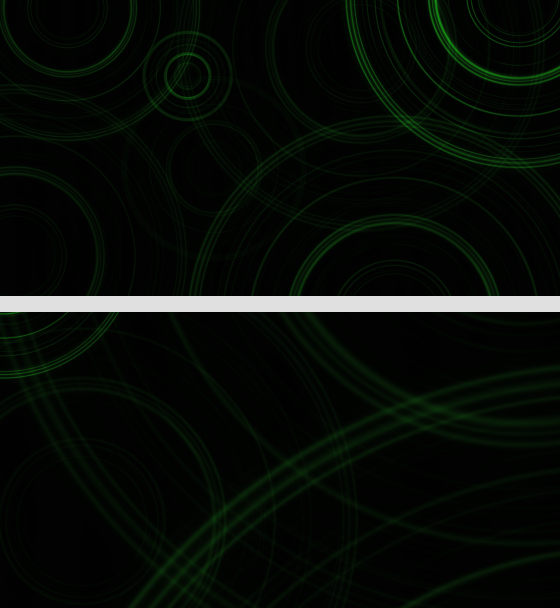
Top, the full canvas; bottom, a detail of the centre.
Give the GLSL for this background, as a Shadertoy shader.

```glsl
// Overlapping rosettes of thin green concentric rings on near-black.
// All rosettes share one radial profile of main rings; hashed cells add
// fine broken arcs, and layered sines vary the light around each circle.

const int ROSETTES = 7;
const int RINGS = 13;

// Centre x, centre y, outer radius (canvas heights), brightness
const vec4 rosettes[ROSETTES] = vec4[](
    vec4(1.752, 1.017, 0.584, 1.00),
    vec4(1.332, -0.089, 0.698, 0.40),
    vec4(0.228, 0.973, 0.448, 0.40),
    vec4(0.050, 0.134, 0.580, 0.24),
    vec4(0.634, 0.743, 0.151, 0.85),
    vec4(1.220, 0.839, 0.619, 0.19),
    vec4(0.723, 0.431, 0.310, 0.14));

// Relative radius, relative width, strength
const vec3 rings[RINGS] = vec3[](
    vec3(0.235, 0.003, 0.16),
    vec3(0.276, 0.004, 0.22),
    vec3(0.300, 0.004, 0.30),
    vec3(0.481, 0.008, 0.50),
    vec3(0.500, 0.004, 0.26),
    vec3(0.520, 0.006, 0.38),
    vec3(0.600, 0.003, 0.07),
    vec3(0.700, 0.005, 0.32),
    vec3(0.800, 0.003, 0.10),
    vec3(0.832, 0.004, 0.15),
    vec3(0.950, 0.004, 0.22),
    vec3(0.972, 0.005, 0.25),
    vec3(0.998, 0.005, 0.30));

float hash(float n) {
    return fract(sin(n * 127.1) * 4375.85);
}

// Soft line that keeps its total light when thinner than a pixel
float softLine(float offset, float width, float pixel) {
    float w = max(width, pixel);
    float d = offset / w;
    return exp(-d * d) * width / w;
}

// Slow variation of light around the circle
float angularLight(float angle, float seed) {
    return 0.82 + 0.12 * sin(2.0 * angle + seed) + 0.06 * sin(7.0 * angle + 2.3 * seed);
}

// Main rings of the shared profile
float mainRings(float q, float pixel) {
    float light = 0.0;
    for (int i = 0; i < RINGS; i++) {
        light += rings[i].z * softLine(q - rings[i].x, rings[i].y, pixel);
    }
    return light;
}

// One faint broken arc per radial cell
float fineArcs(float q, float angle, float seed, float pixel) {
    const float CELLS = 70.0;
    float cell = floor(q * CELLS);
    float h = hash(cell + 91.0 * seed);
    float breakup = 0.5 + 0.3 * sin(3.0 * angle + 40.0 * h) + 0.2 * sin(8.0 * angle + 70.0 * h);
    float arc = softLine(fract(q * CELLS) - 0.5, 0.25, pixel * CELLS);
    float inside = smoothstep(0.15, 0.3, q) * (1.0 - smoothstep(0.98, 1.06, q));
    return 0.17 * h * h * h * breakup * arc * inside;
}

// Dim glow behind the two dense bundles
float bundleHaze(float q) {
    return 0.07 * softLine(q - 0.50, 0.030, 0.0) + 0.06 * softLine(q - 0.975, 0.035, 0.0);
}

float rosette(vec2 p, vec4 shape, float seed, float pixelSize) {
    vec2 d = p - shape.xy;
    float q = length(d) / shape.z;
    float angle = atan(d.y, d.x + 1e-5);
    float pixel = 0.65 * pixelSize / shape.z;
    float light = mainRings(q, pixel) + fineArcs(q, angle, seed, pixel) + bundleHaze(q);
    return shape.w * light * angularLight(angle, seed);
}

// Dark tones are greyer, bright tones a purer green
vec3 greenTone(float light) {
    float sides = 0.33 * light / (1.0 + 2.5 * light);
    return vec3(sides, light, sides);
}

void mainImage(out vec4 fragColor, in vec2 fragCoord) {
    float pixelSize = 1.0 / iResolution.y;
    vec2 p = fragCoord * pixelSize;

    // Faint vertical weave in the dark ground
    float light = 0.006 + 0.002 * sin(61.0 * p.x) * sin(23.0 * p.x + 3.0 * p.y);

    for (int i = 0; i < ROSETTES; i++) {
        light += rosette(p, rosettes[i], float(i) + 1.0, pixelSize);
    }
    fragColor = vec4(greenTone(light), 1.0);
}
```
